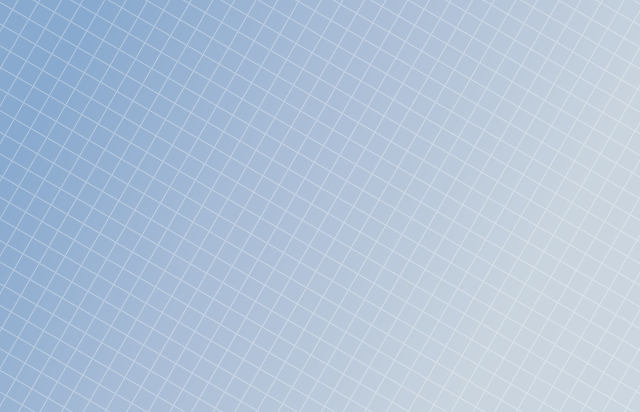
Reproduce this background procedurally as a WebGL 1 fragment shader.

```glsl
precision highp float;
// A soft diagonal gradient from steel blue to pale grey, under a fine white grid.
// One rotated frame serves both: its first axis drives the gradient colours,
// and distances to repeated lines along both axes give the grid.
uniform vec2 u_resolution;

// Colour ramp along the tilted axis, in canvas heights
vec3 gradient(float t) {
  vec3 blue = vec3(0.535, 0.665, 0.810);
  vec3 lavender = vec3(0.675, 0.748, 0.845);
  vec3 mist = vec3(0.785, 0.830, 0.870);
  vec3 pale = vec3(0.800, 0.840, 0.880);
  vec3 color = mix(blue, lavender, smoothstep(0.0, 1.0, clamp((t - 0.20) / 0.65, 0.0, 1.0)) * 0.3
                                 + clamp((t - 0.20) / 0.65, 0.0, 1.0) * 0.7);
  color = mix(color, mist, clamp((t - 0.85) / 0.59, 0.0, 1.0));
  return mix(color, pale, clamp((t - 1.44) / 0.40, 0.0, 1.0));
}

// Coverage of the thin lines repeated along both axes
float grid(vec2 q, float cell, float halfWidth, float pixel) {
  vec2 dist = abs(fract(q / cell + 0.5) - 0.5) * cell;
  vec2 line = clamp((halfWidth - dist) / pixel + 0.5, 0.0, 1.0);
  return max(line.x, line.y);
}

void main() {
  // Measure from the upper left corner, in canvas heights
  vec2 p = gl_FragCoord.xy / u_resolution.y;
  p.y = 1.0 - p.y;

  // Tilt the frame by thirty degrees
  float c = cos(radians(30.0));
  float s = sin(radians(30.0));
  vec2 q = vec2(c * p.x + s * p.y, c * p.y - s * p.x);

  vec3 color = gradient(q.x);
  float lines = grid(q - vec2(0.038, 0.005), 0.0455, 0.0011, 1.0 / u_resolution.y);
  color = mix(color, vec3(1.0), 0.38 * lines);

  gl_FragColor = vec4(color, 1.0);
}
```
